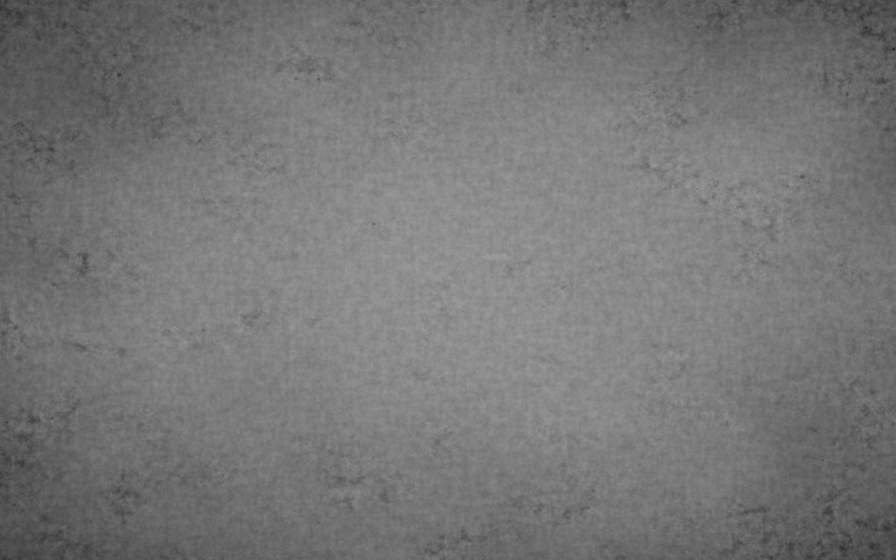
Write a Shadertoy shader that draws this texture.

```glsl
// Worn grey plaster: pale centre, dark edges, cloudy stains, fine grain and sparse pits.
#define CENTRE_TONE 0.562
#define EDGE_FALL 0.138
#define CLOUD_SCALE 3.2
#define CLOUD_DEPTH 0.062
#define STAIN_DEPTH 0.105
#define GRAIN_SCALE 62.0
#define GRAIN_DEPTH 0.062
#define FIBRE_DEPTH 0.022
#define PIT_SCALE 26.0
#define PIT_DEPTH 0.12

// Integer hash of a lattice point to two values in 0..1.
vec2 hash2(vec2 cell) {
    uvec2 h = uvec2(ivec2(cell)) * uvec2(1597u, 3797u);
    uint n = (h.x ^ h.y) * 26699u;
    n = (n ^ (n >> 15)) * 48271u;
    n = (n ^ (n >> 13)) * 69621u;
    n ^= n >> 16;
    return vec2(n & 65535u, n >> 16) / 65535.0;
}

float cornerSlope(vec2 cell, vec2 offset) {
    float angle = 6.2832 * hash2(cell).x;
    return dot(vec2(cos(angle), sin(angle)), offset);
}

// Gradient noise, roughly -0.7..0.7.
float gradientNoise(vec2 p) {
    vec2 i = floor(p), f = p - i;
    vec2 w = f * f * f * (f * (f * 6.0 - 15.0) + 10.0);
    vec2 e = vec2(1.0, 0.0);
    float low = mix(cornerSlope(i, f), cornerSlope(i + e, f - e), w.x);
    float high = mix(cornerSlope(i + e.yx, f - e.yx), cornerSlope(i + 1.0, f - 1.0), w.x);
    return mix(low, high, w.y);
}

float fbm(vec2 p, int octaves, float gain) {
    float sum = 0.0, amplitude = 1.0;
    for (int k = 0; k < octaves; k++) {
        sum += amplitude * gradientNoise(p);
        p = mat2(1.6, 1.2, -1.2, 1.6) * p + 17.3;
        amplitude *= gain;
    }
    return sum;
}

// Small soft pits, present in only a few cells.
float pits(vec2 p) {
    vec2 cell = floor(p);
    vec2 place = hash2(cell + 91.0);
    vec2 chance = hash2(cell + 337.0);
    vec2 offset = (p - cell - mix(vec2(0.2), vec2(0.8), place)) * vec2(0.85, 1.0);
    float radius = mix(0.06, 0.14, chance.y);
    return step(chance.x, 0.13) * (1.0 - smoothstep(radius * 0.3, radius, length(offset)));
}

void mainImage(out vec4 fragColor, in vec2 fragCoord) {
    vec2 p = fragCoord / iResolution.y;
    vec2 fromCentre = 2.0 * fragCoord / iResolution.xy - vec2(1.06, 1.02);
    float edge = dot(fromCentre, fromCentre);

    // Broad light and clouds, a little wider than tall
    float cloud = fbm(p * CLOUD_SCALE * vec2(0.75, 1.1) + 5.0, 5, 0.55);
    float tone = CENTRE_TONE - EDGE_FALL * edge;
    tone += CLOUD_DEPTH * cloud * smoothstep(-0.3, 0.9, edge);

    // Mottled dark stains, denser toward the edges
    float patches = fbm(p * vec2(5.5, 8.5) + 31.0, 4, 0.6);
    float stained = smoothstep(-0.05, 0.75, patches + 0.28 * edge - 0.1);
    float mottle = fbm(p * vec2(30.0, 38.0) + 71.0, 3, 0.75);
    tone -= STAIN_DEPTH * stained * smoothstep(-0.1, 0.9, mottle);

    // Fine grain and faint crossed fibres
    float grain = fbm(p * GRAIN_SCALE + 13.0, 3, 0.85);
    tone += GRAIN_DEPTH * grain * mix(0.65, 1.1, stained);
    float fibres = gradientNoise(p * vec2(120.0, 22.0)) + gradientNoise(p * vec2(20.0, 110.0) + 47.0);
    tone += FIBRE_DEPTH * fibres;

    tone -= PIT_DEPTH * pits(p * PIT_SCALE) * (0.25 + 0.75 * stained);
    fragColor = vec4(vec3(clamp(tone, 0.0, 1.0)), 1.0);
}
```
